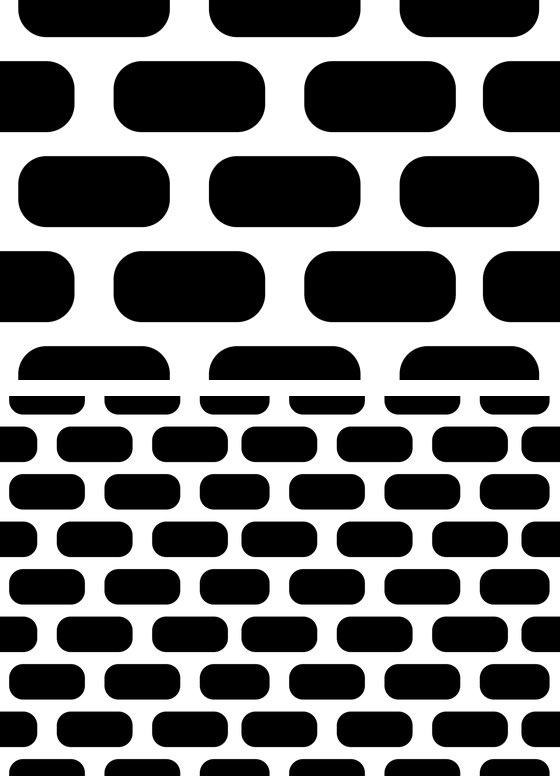
Top: one tile. Bottom: repeated 2 by 2.
This pattern is drawn by a Shadertoy shader. Its source:

```glsl
// Running-bond grid of black rounded bricks on white, four rows of three.
// Each brick is a rounded-box distance in a repeated cell; a thin strip is
// skipped at one column, which narrows one brick or one joint in each row.

#define ASPECT (512.0 / 348.0)     // tile width, in tile heights
#define COLUMNS 3.0
#define ROWS 4.0                   // even, so the stagger wraps
#define BRICK_HALF vec2(0.1991, 0.0934)
#define CORNER_RADIUS 0.0735
#define FIRST_CENTER vec2(0.2471, -0.0043)
#define SKIP_AT 1.2328             // column where the strip is left out
#define SKIP_WIDTH 0.0316
#define EDGE_SOFTNESS 0.75         // in output pixels
#define BRICK_COLOR vec3(0.0)
#define JOINT_COLOR vec3(1.0)

float roundedBox(vec2 p, vec2 halfSize, float radius) {
    vec2 q = abs(p) - halfSize + radius;
    return length(max(q, 0.0)) + min(max(q.x, q.y), 0.0) - radius;
}

float brickDistance(vec2 p) {
    vec2 cell = vec2((ASPECT + SKIP_WIDTH) / COLUMNS, 1.0 / ROWS);

    // Leave out the strip, then measure in cells from the first brick
    p.x += SKIP_WIDTH * step(SKIP_AT, p.x);
    vec2 grid = (p - FIRST_CENTER) / cell;

    // Shift every other row by half a brick
    float row = floor(grid.y + 0.5);
    grid.x -= 0.5 * mod(row, 2.0);

    vec2 local = (fract(grid + 0.5) - 0.5) * cell;
    return roundedBox(local, BRICK_HALF, CORNER_RADIUS);
}

void mainImage(out vec4 fragColor, in vec2 fragCoord) {
    vec2 p = fragCoord / iResolution.xy * vec2(ASPECT, 1.0);
    float edge = EDGE_SOFTNESS / iResolution.y;
    float joint = smoothstep(-edge, edge, brickDistance(p));
    fragColor = vec4(mix(BRICK_COLOR, JOINT_COLOR, joint), 1.0);
}
```
